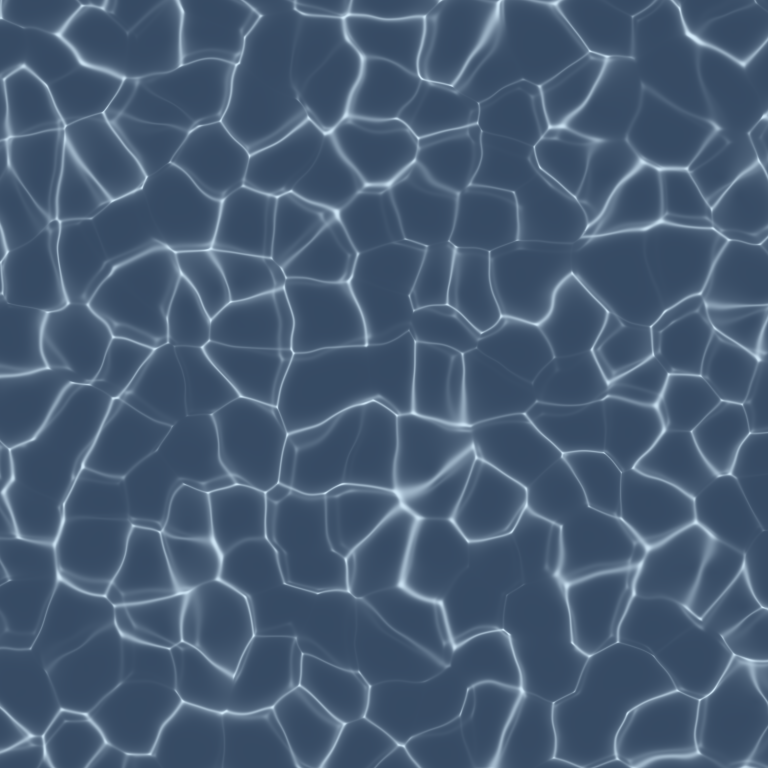
Reproduce this texture procedurally as a WebGL 2 fragment shader.

```glsl
#version 300 es
precision highp float;

uniform vec2 u_resolution;
out vec4 outColor;

const float CELLS = 13.2;          // cells across the canvas
const float JITTER = 0.86;         // scatter of the cell centres
const float WARP = 0.40;           // bending of the web, in cells
const float ECHO_SHIFT = 0.26;     // drift of the faint second web, in cells
const float SOFT_EDGE = 25.0;      // sharpness of the blurriest lines
const float CRISP_EDGE = 56.0;     // sharpness of the finest lines
const float GLOW_EDGE = 9.0;       // sharpness of the halo
const float TILT = 0.45;           // strength of the cell tilts
const float LINE_GAIN = 2.6;
const float NODE_GAIN = 19.0;
const float GLOW_GAIN = 0.50;
const float ECHO_GAIN = 0.20;
const float EXPOSURE = 1.6;
const vec3 WATER = vec3(0.213, 0.293, 0.392);
const vec3 GLINT = vec3(0.85, 0.94, 1.0);

vec2 hash2(vec2 p) {
    vec2 q = vec2(dot(p, vec2(127.1, 311.7)), dot(p, vec2(269.5, 183.3)));
    return fract(sin(q) * 43758.5453);
}

// Smooth two-channel value noise in 0..1
vec2 noise2(vec2 p) {
    vec2 cell = floor(p);
    vec2 f = fract(p);
    vec2 s = f * f * f * (f * (f * 6.0 - 15.0) + 10.0);
    vec2 low = mix(hash2(cell), hash2(cell + vec2(1.0, 0.0)), s.x);
    vec2 high = mix(hash2(cell + vec2(0.0, 1.0)), hash2(cell + vec2(1.0)), s.x);
    return mix(low, high, s.y);
}

// Running sums of cell weights for a soft Voronoi diagram
struct Blend {
    float total;
    float squares;
    float cubes;
    vec2 tilt;
};

void addCell(inout Blend b, float weight, vec2 tilt) {
    b.total += weight;
    b.squares += weight * weight;
    b.cubes += weight * weight * weight;
    b.tilt += weight * tilt;
}

// Spread of cell tilts: zero inside a cell, a ridge of varied strength on edges
float ridge(Blend b) {
    vec2 mean = b.tilt / b.total;
    return TILT * TILT * max(1.0 - dot(mean, mean), 0.0);
}

// Rises only where three or more cells meet
float junction(Blend b) {
    float squares = b.squares / (b.total * b.total);
    float cubes = b.cubes / (b.total * b.total * b.total);
    return max(1.0 - 3.0 * squares + 2.0 * cubes, 0.0);
}

// Light focused into one web of lines, knots and halo
float causticWeb(vec2 p, float sharpness) {
    Blend line = Blend(0.0, 0.0, 0.0, vec2(0.0));
    Blend halo = line;
    vec2 home = floor(p);
    for (int y = -2; y <= 2; y++) {
        for (int x = -2; x <= 2; x++) {
            vec2 id = home + vec2(x, y);
            vec2 centre = id + 0.5 + JITTER * (hash2(id) - 0.5);
            float angle = 6.2832 * hash2(id + 71.3).x;
            vec2 tilt = vec2(cos(angle), sin(angle));
            float d = distance(p, centre);
            // The offset keeps small weights well inside float range
            addCell(line, exp(sharpness * (0.45 - d)), tilt);
            addCell(halo, exp(-GLOW_EDGE * d), tilt);
        }
    }
    float strength = ridge(line);
    return strength * (LINE_GAIN + NODE_GAIN * junction(line))
        + GLOW_GAIN * ridge(halo);
}

void main() {
    vec2 p = gl_FragCoord.xy / u_resolution.y * CELLS;

    // Bend the straight cell borders
    vec2 bent = p + WARP * (noise2(p * 0.85 + 13.7) - 0.5);
    bent += 0.3 * WARP * (noise2(p * 1.9 + 41.2) - 0.5);

    // Drift a second web slightly apart to form lenses and doubled lines
    vec2 drift = 2.0 * ECHO_SHIFT * (noise2(p * 0.7 + 87.4) - 0.5);
    float focus = noise2(p * 0.8 + 29.1).x;
    float sharpness = mix(SOFT_EDGE, CRISP_EDGE, smoothstep(0.1, 0.7, focus));

    float light = causticWeb(bent, sharpness);
    light += ECHO_GAIN * causticWeb(bent + drift, SOFT_EDGE);

    float brightness = 1.0 - exp(-EXPOSURE * light);
    outColor = vec4(mix(WATER, GLINT, brightness), 1.0);
}
```
